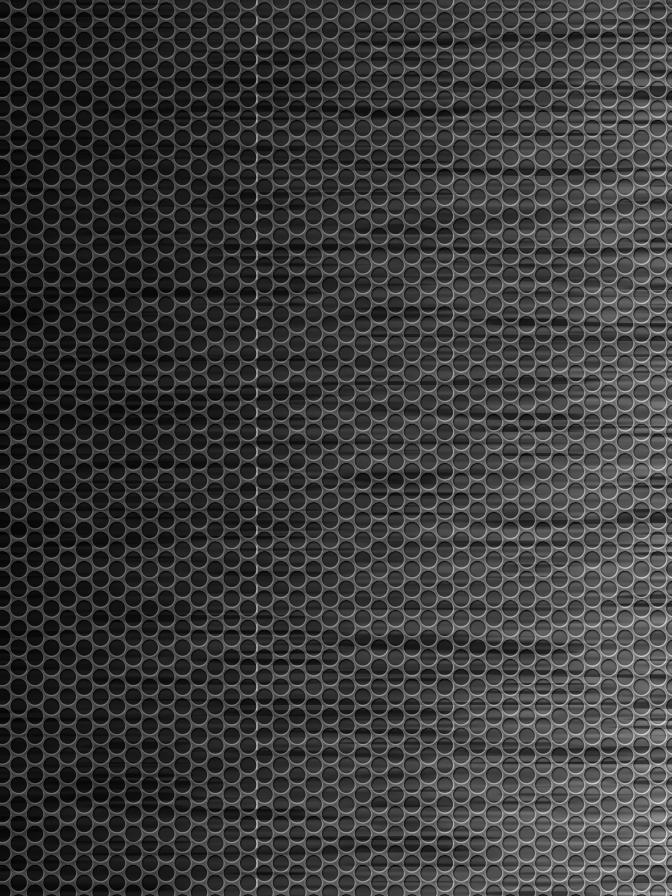
Write a WebGL 2 fragment shader that draws this texture.

```glsl
#version 300 es
precision highp float;
// Brushed dark metal sheet punched with a honeycomb of round holes.
// Staggered columns give the nearest hole; its distance shapes floor, rim and web,
// while a broad sheen lifts the right side and noise adds horizontal scratches.
uniform vec2 u_resolution;
out vec4 fragColor;

#define COLUMNS 41.0      // hole columns across the canvas
#define PITCH 1.196       // spacing down a column, in column widths
#define RADIUS 0.5        // hole radius, in column widths
#define RIM 0.045         // half width of the lit rim
#define BRUSH_LINES 200.0 // brushed lines per canvas width
#define BRUSH 0.7         // strength of the brushing
#define SCRATCH 0.5       // depth of the darker scratches
#define SEAM 0.26         // brightness of the main dashed seam

const vec2 FIRST_HOLE = vec2(0.143, 0.05);

float hash(vec2 p) {
  vec3 q = fract(p.xyx * 0.1031);
  q += dot(q, q.yzx + 33.33);
  return fract((q.x + q.y) * q.z);
}

float noise(vec2 p) {
  vec2 i = floor(p), f = fract(p);
  f = f * f * (3.0 - 2.0 * f);
  return mix(mix(hash(i), hash(i + vec2(1, 0)), f.x),
             mix(hash(i + vec2(0, 1)), hash(i + vec2(1, 1)), f.x), f.y);
}

// Offset from the nearest hole centre (xy) and that hole's index (zw)
vec4 nearestHole(vec2 p) {
  vec4 best = vec4(9.0);
  float middle = floor(p.x + 0.5);
  for (int k = -1; k <= 1; k++) {
    float column = middle + float(k);
    float shift = 0.5 * mod(column + 1.0, 2.0);
    float row = floor(p.y / PITCH - shift + 0.5);
    vec2 offset = p - vec2(column, (row + shift) * PITCH);
    if (dot(offset, offset) < dot(best.xy, best.xy)) best = vec4(offset, column, row);
  }
  return best;
}

// Thin vertical line between two columns, broken into one dash per hole
float seam(vec2 p, float column, float pixel) {
  float line = 1.0 - smoothstep(0.02, 0.05 + pixel, abs(p.x - column));
  float dash = abs(fract(p.y / PITCH + 0.5) - 0.5);
  return line * (1.0 - smoothstep(0.16, 0.3, dash));
}

void main() {
  // Canvas units with y running down from the top edge
  vec2 uv = vec2(gl_FragCoord.x, u_resolution.y - gl_FragCoord.y) / u_resolution.x;
  float down = 1.0 - gl_FragCoord.y / u_resolution.y;
  float pixel = COLUMNS / u_resolution.x;
  vec2 p = uv * COLUMNS - FIRST_HOLE;

  vec4 hole = nearestHole(p);
  float reach = length(hole.xy);
  float edge = reach - RADIUS;
  vec2 facing = hole.xy / max(reach, 0.001);
  float lit = 0.5 + 0.5 * dot(facing, normalize(vec2(0.4, 1.0)));

  // Sheen rising to the right and towards the bottom
  float x = uv.x;
  float sheen = 0.88 + 0.24 * down;
  float glow = x * x * (0.75 + 0.5 * down);
  float floorTone = (0.055 + 0.16 * x + 0.15 * glow) * sheen;
  float webTone = (0.24 + 0.13 * x + 0.13 * glow) * sheen;

  // Horizontal brushing in fine lines, with sparse longer dark scratches
  float fine = noise(vec2(uv.x * 9.0, uv.y * BRUSH_LINES));
  float broad = noise(vec2(uv.x * 4.0 + 7.0, uv.y * 70.0));
  float brushing = 1.0 + BRUSH * (0.9 * fine + 0.25 * broad - 0.55);
  float scratch = smoothstep(0.62, 0.85, noise(vec2(uv.x * 5.0 + 31.0, uv.y * 170.0 + 9.0)));
  brushing *= 1.0 - SCRATCH * scratch;

  // Hole floor: small variation and a shadow under the upper edge
  float variation = 0.95 + 0.1 * hash(hole.zw + 50.0);
  float shadow = smoothstep(-0.16, 0.0, edge) * (1.0 - lit);
  float inside = floorTone * brushing * variation * (1.0 - 0.65 * shadow);

  // Web: narrow ridges, slightly brushed, with dashed seams
  float web = webTone * (1.0 - 0.2 * smoothstep(0.06, 0.16, edge));
  web *= mix(1.0, brushing, 0.45);
  web += SEAM * seam(p, 15.52, pixel) + 0.35 * SEAM * seam(p, 27.5, pixel);

  // Blend floor to web, then catch light along the lower right of each rim
  float tone = mix(inside, web, smoothstep(-0.5 * pixel, 0.5 * pixel, edge));
  float rim = 1.0 - smoothstep(RIM - 0.5 * pixel, RIM + 0.5 * pixel, abs(edge - 0.02));
  tone += rim * (0.1 + 0.1 * x) * (1.9 * lit - 0.55);
  fragColor = vec4(vec3(clamp(tone, 0.0, 1.0)), 1.0);
}
```
